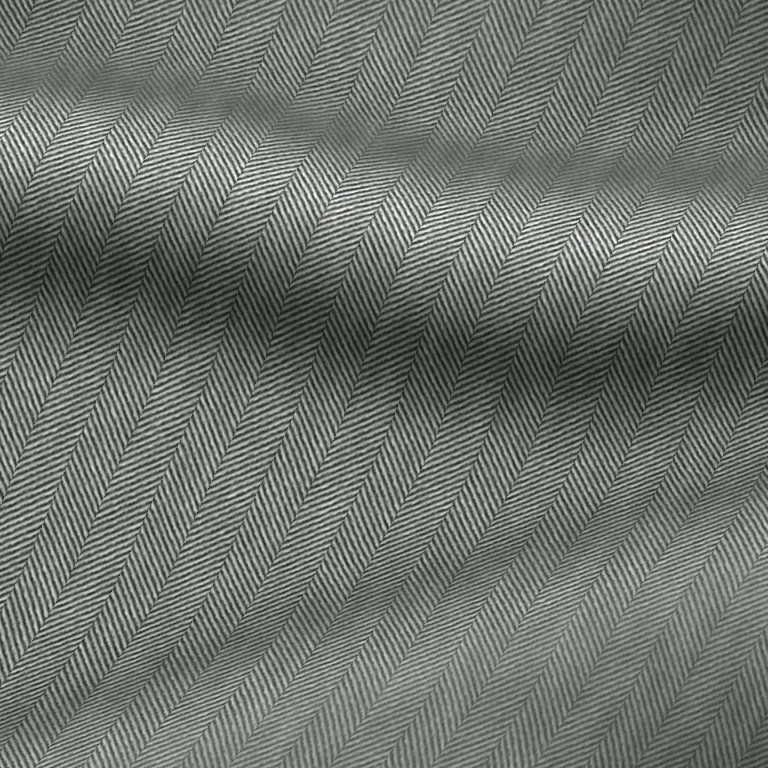
Reproduce this texture procedurally as a Shadertoy shader.

```glsl
vec2 hash2(vec2 p) {
    vec3 q = fract(vec3(p.xyx) * vec3(0.1031, 0.1030, 0.0973));
    q += dot(q, q.yzx + 33.33);
    return fract((q.xx + q.yz) * q.zy);
}

// Distance to the nearest scattered point
float cellular(vec2 p) {
    vec2 cell = floor(p), f = fract(p);
    float nearest = 2.0;
    for (int j = -1; j <= 1; j++)
        for (int i = -1; i <= 1; i++) {
            vec2 o = vec2(i, j);
            nearest = min(nearest, length(o + hash2(cell + o) - f));
        }
    return nearest;
}

float bell(float d, float width) {
    return exp(-d * d / (width * width));
}

void mainImage(out vec4 fragColor, in vec2 fragCoord) {
    vec2 uv = fragCoord / iResolution.xy;

    // Signed heights above the upper crest, the valley and the lower crest
    float upper = uv.y - 0.825 + 0.07 * tanh((uv.x - 0.4) * 4.0);
    float valley = uv.y - 0.588 - 0.068 * cos(4.2 * uv.x);
    float lower = uv.y - 0.035 - 0.37 * uv.x + 0.045 * uv.x * uv.x;

    // Tilted cloth, foreshortened at the crests and sheared towards the bottom
    vec2 bent = uv;
    float drop = max(0.45 - uv.y, 0.0);
    bent.y += 0.06 * tanh(upper / 0.07) + 0.05 * tanh(lower / 0.09);
    bent.x += 0.28 * drop * drop + 0.003 * sin(uv.y * 19.0 + uv.x * 5.0);
    vec2 cloth = mat2(0.93, 0.367, -0.367, 0.93) * bent;
    vec2 footprint = fwidth(cloth);

    // Herringbone: the twill reverses, with a half step, at each column
    float column = (cloth.x - 0.31) / 0.061;
    float zigzag = -0.061 * abs(fract(column * 0.5 + 0.5) * 2.0 - 1.0);
    float phase = (cloth.y - zigzag) * 86.0 + 0.5 * step(1.0, mod(column, 2.0));
    float fibre = cellular(cloth * vec2(190.0, 150.0)) - 0.5;
    float slub = cellular(cloth * vec2(75.0, 60.0)) - 0.5;
    phase += 0.16 * slub + 0.12 * fibre;
    float yarn = 0.5 + (0.46 + 0.25 * slub) * sin(6.2832 * phase);

    // Faint seam between columns
    float seamDistance = abs(fract(column + 0.5) - 0.5) * 0.061;
    float seam = 1.0 - smoothstep(0.0004, 0.001 + footprint.x, seamDistance);
    yarn *= 1.0 - 0.25 * seam;

    // Soft focus at the crests and beyond them
    float clarity = 1.0 - 0.7 * bell(upper - 0.015, 0.035)
        - 0.3 * smoothstep(0.03, 0.2, upper)
        - 0.3 * bell(lower, 0.035)
        - 0.5 * smoothstep(0.0, 0.12, -lower);
    clarity *= 1.0 - smoothstep(0.45, 1.0, length(footprint) * 86.0);
    yarn = mix(0.5, yarn, clamp(clarity, 0.0, 1.0));

    // Uneven fibres and soft mottling
    float mottle = cellular(cloth * vec2(34.0, 13.0)) - 0.5;
    yarn += 0.28 * fibre * (0.4 + 0.6 * clarity);

    // Light on the folds
    float light = 1.06 + 0.26 * bell(upper + 0.07, 0.055)
        - 0.17 * bell(upper - 0.01, 0.035)
        - 0.52 * bell(valley, 0.085)
        - 0.16 * bell(lower - 0.02, 0.04)
        + 0.1 * bell(lower + 0.08, 0.06);
    light -= 0.4 * (1.0 - smoothstep(-0.05, 0.25, uv.y)) * smoothstep(0.5, 1.1, uv.x);
    light -= 0.24 * smoothstep(0.02, 0.15, upper) * smoothstep(0.55, 1.0, uv.x);
    light -= 0.14 * smoothstep(0.02, 0.1, upper) * (1.0 - smoothstep(0.0, 0.25, uv.x));
    light += 0.13 * mottle;

    vec3 charcoal = vec3(0.215, 0.222, 0.222);
    vec3 paleGrey = vec3(0.705, 0.725, 0.7);
    fragColor = vec4(mix(charcoal, paleGrey, yarn) * light, 1.0);
}
```
